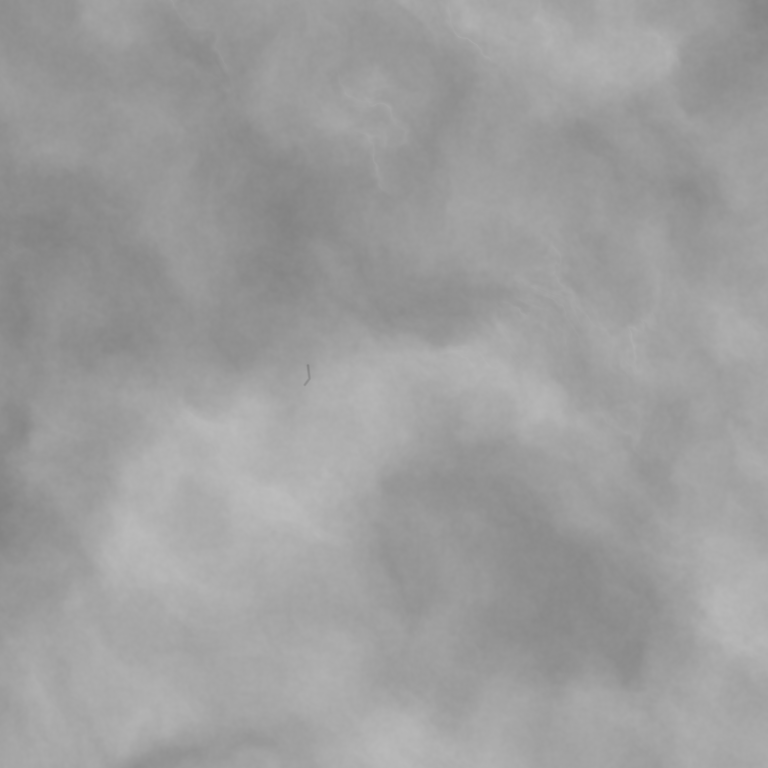
A three.js fragment shader for this texture:

```glsl
// Soft grey cloud cover: broad light and dark banks, warped by gradient noise,
// overlaid with billows, faint diagonal wisps and a fine mottled grain.
// One tiny dark crack sits near the middle.
varying vec2 vUv;

vec2 gradientAt(vec2 cell) {
  vec3 h = fract(cell.xyx * vec3(0.1031, 0.1030, 0.0973));
  h += dot(h, h.yzx + 33.33);
  float angle = 6.2832 * fract((h.x + h.y) * h.z);
  return vec2(cos(angle), sin(angle));
}

float gradientNoise(vec2 p) {
  vec2 i = floor(p);
  vec2 f = p - i;
  vec2 u = f * f * f * (f * (f * 6.0 - 15.0) + 10.0);
  vec2 e = vec2(1.0, 0.0);
  float low = mix(dot(gradientAt(i), f), dot(gradientAt(i + e), f - e), u.x);
  float high = mix(dot(gradientAt(i + e.yx), f - e.yx),
                   dot(gradientAt(i + e.xx), f - e.xx), u.x);
  return mix(low, high, u.y);
}

float fbm(vec2 p) {
  float sum = 0.0;
  float amplitude = 0.5;
  for (int octave = 0; octave < 6; octave++) {
    sum += amplitude * gradientNoise(p);
    p = mat2(0.8, 0.6, -0.6, 0.8) * p * 2.03 + 17.3;
    amplitude *= 0.5;
  }
  return sum;
}

// Soft elliptical bank, 1 at its centre
float bank(vec2 p, vec2 centre, vec2 radius) {
  vec2 d = (p - centre) / radius;
  return exp(-dot(d, d));
}

float segmentDistance(vec2 p, vec2 a, vec2 b) {
  vec2 ab = b - a;
  return length(p - a - ab * clamp(dot(p - a, ab) / dot(ab, ab), 0.0, 1.0));
}

float cloudBanks(vec2 p) {
  float light = 0.085 * bank(p, vec2(0.26, 0.28), vec2(0.17, 0.22))
              + 0.055 * bank(p, vec2(0.42, 0.45), vec2(0.13, 0.11))
              + 0.080 * bank(p, vec2(0.69, 0.50), vec2(0.15, 0.08))
              + 0.090 * bank(p, vec2(1.00, 0.22), vec2(0.13, 0.27))
              + 0.055 * bank(p, vec2(0.50, 0.02), vec2(0.40, 0.10))
              + 0.035 * bank(p, vec2(0.70, 0.95), vec2(0.22, 0.10));
  float dark = 0.050 * bank(p, vec2(0.72, 0.27), vec2(0.22, 0.18))
             + 0.060 * bank(p, vec2(0.50, 0.78), vec2(0.11, 0.16))
             + 0.065 * bank(p, vec2(0.21, 0.66), vec2(0.25, 0.14))
             + 0.050 * bank(p, vec2(0.02, 0.86), vec2(0.20, 0.16))
             + 0.090 * bank(p, vec2(0.00, 0.46), vec2(0.04, 0.18))
             + 0.055 * bank(p, vec2(0.09, 0.27), vec2(0.09, 0.12))
             + 0.120 * bank(p, vec2(0.20, 0.00), vec2(0.15, 0.06))
             + 0.080 * bank(p, vec2(0.98, 0.95), vec2(0.09, 0.09));
  return light - dark;
}

void main() {
  vec2 warp = vec2(fbm(vUv * 4.0 + 3.7), fbm(vUv * 4.0 + 41.2));
  float grey = 0.614 + cloudBanks(vUv + 0.28 * warp);

  // Billows, stretched down to the right
  vec2 slant = mat2(0.66, 0.75, 0.75, -0.66) * (vUv + 0.15 * warp);
  slant = vec2(dot(vUv + 0.15 * warp, vec2(0.66, -0.75)), slant.y);
  vec2 across = vec2(slant.x, dot(vUv + 0.15 * warp, vec2(0.75, 0.66)));
  grey += 0.15 * fbm(across * vec2(3.2, 6.5) + 8.4);
  grey += 0.07 * fbm(vUv * 9.0 + warp + 23.0);

  // Thin light wisps, mostly in the upper half
  float ridge = abs(fbm(across * vec2(2.2, 5.5) + 61.0));
  float patches = smoothstep(-0.05, 0.25, fbm(vUv * 4.5 + 90.0));
  grey += 0.055 * exp(-ridge * 28.0) * patches * smoothstep(0.2, 0.7, vUv.y);

  // Fine mottled grain
  grey += 0.012 * gradientNoise(vUv * 75.0) + 0.010 * gradientNoise(vUv * 150.0 + 5.0);

  // Tiny crack
  float crack = min(segmentDistance(vUv, vec2(0.397, 0.499), vec2(0.403, 0.507)),
                    segmentDistance(vUv, vec2(0.403, 0.507), vec2(0.401, 0.524)));
  grey -= 0.10 * (1.0 - smoothstep(0.0, 0.003, crack));

  gl_FragColor = vec4(vec3(grey), 1.0);
}
```
